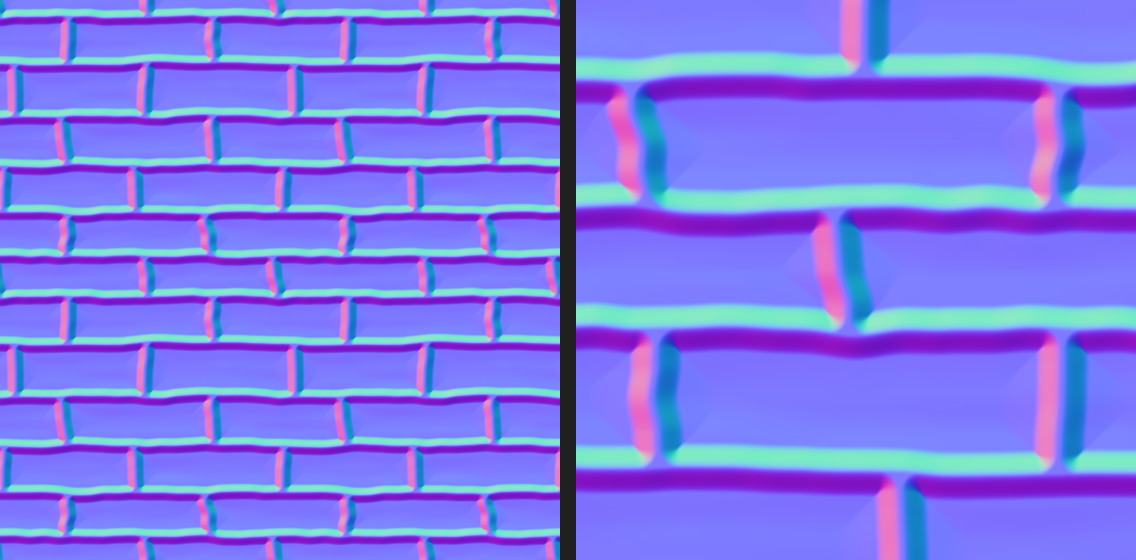
Left, the full canvas; right, a detail of the centre.
Reproduce this texture map procedurally as a Shadertoy shader.

```glsl
// Tangent-space normal map of a brick wall: raised bricks with wavy, rounded edges.
// A height field is built from the distance to the joints of six courses of two
// bricks, then differenced into a normal. The six-course block repeats 2 by 2.

const float TILES = 2.0;            // blocks across and down the canvas
const int COURSES = 6;              // courses per block
const float BEVEL = 0.029;          // width of the sloped brick edge
const float RELIEF = 0.031;         // height of a brick above the joint
const float CORNER = 0.022;         // corner radius
const float JOINT_GAP = 0.002;      // extra half-width of upright joints
const float WAVE = 0.011;           // slow wander of the level joints
const float RIPPLE = 0.004;         // fine wander of all joints
const float GRAIN = 0.0012;         // height of the unevenness on brick faces
const float PILLOW = 0.004;         // soft rise beyond the bevel
const float STEP = 0.003;           // spacing of the height samples
const vec2 TILT = vec2(-0.015, -0.045); // overall lean of the faces

// Top of each course, measured downward.
const float COURSE_TOP[6] = float[6](0.060, 0.227, 0.414, 0.590, 0.763, 0.917);

// Two upright joints per course: positions (xy) and slants (zw).
const vec4 JOINTS[6] = vec4[6](
    vec4(0.245, 0.760, -0.005, 0.003),
    vec4(0.053, 0.520, 0.004, -0.008),
    vec4(0.229, 0.760, 0.025, 0.004),
    vec4(0.010, 0.482, -0.004, 0.012),
    vec4(0.240, 0.742, -0.005, 0.022),
    vec4(0.522, 0.984, 0.014, 0.018));

float hash(vec2 p) {
    vec3 q = fract(vec3(p.xyx) * 0.1031);
    q += dot(q, q.yzx + 33.33);
    return fract((q.x + q.y) * q.z);
}

// Value noise from -1 to 1 that wraps after the given number of cells.
float wrapNoise(vec2 p, vec2 cells, float seed) {
    p *= cells;
    vec2 i = floor(p);
    vec2 f = p - i;
    f = f * f * (3.0 - 2.0 * f);
    vec2 a = mod(i, cells) + seed;
    vec2 b = mod(i + 1.0, cells) + seed;
    float low = mix(hash(a), hash(vec2(b.x, a.y)), f.x);
    float high = mix(hash(vec2(a.x, b.y)), hash(b), f.x);
    return 2.0 * mix(low, high, f.y) - 1.0;
}

// Height of the level joint above course k at position x.
float levelJoint(int k, float x) {
    int course = k % COURSES;
    float seed = 17.0 * float(course) + 5.0;
    float wander = WAVE * wrapNoise(vec2(x, 0.0), vec2(7.0, 1.0), seed)
                 + RIPPLE * wrapNoise(vec2(x, 0.0), vec2(19.0, 1.0), seed + 40.0);
    return COURSE_TOP[course] + float(k / COURSES) + 0.6 * wander;
}

float wallHeight(vec2 p) {
    // Find the course that holds this point.
    float top = levelJoint(0, p.x);
    float y = top + fract(p.y - top);
    float bottom = top;
    int course = 0;
    for (int k = 0; k < COURSES; k++) {
        bottom = levelJoint(k + 1, p.x);
        course = k;
        if (y < bottom) break;
        top = bottom;
    }

    // Distance to the nearest upright and level joints.
    vec4 joint = JOINTS[course];
    float along = (y - top) / (bottom - top);
    float seed = 23.0 * float(course) + 90.0;
    vec2 bend = RIPPLE * vec2(wrapNoise(vec2(along, 0.0), vec2(4.0, 1.0), seed),
                              wrapNoise(vec2(along, 0.0), vec2(4.0, 1.0), seed + 9.0));
    vec2 center = joint.xy + joint.zw * (along - 0.5) + bend;
    vec2 side = abs(fract(p.x - center + 0.5) - 0.5);
    vec2 inset = vec2(min(side.x, side.y) - JOINT_GAP, min(y - top, bottom - y));

    // Rounded brick outline, bevelled edge and gently swollen face.
    vec2 q = CORNER - inset;
    float d = CORNER - length(max(q, 0.0)) - min(max(q.x, q.y), 0.0);
    float face = smoothstep(0.0, BEVEL, d);
    float grain = wrapNoise(p, vec2(5.0, 22.0), 200.0);
    return RELIEF * face + PILLOW * smoothstep(0.0, 0.075, d) + GRAIN * grain * face;
}

void mainImage(out vec4 fragColor, in vec2 fragCoord) {
    vec2 uv = fragCoord / iResolution.xy;
    vec2 p = TILES * vec2(uv.x, 1.0 - uv.y);

    // Central differences give the slope; green points down the wall.
    vec2 dx = vec2(STEP, 0.0);
    vec2 dy = vec2(0.0, STEP);
    vec2 slope = vec2(wallHeight(p + dx) - wallHeight(p - dx),
                      wallHeight(p + dy) - wallHeight(p - dy)) / (2.0 * STEP);
    vec3 normal = normalize(vec3(TILT - slope, 1.0));
    fragColor = vec4(0.5 + 0.5 * normal, 1.0);
}
```
